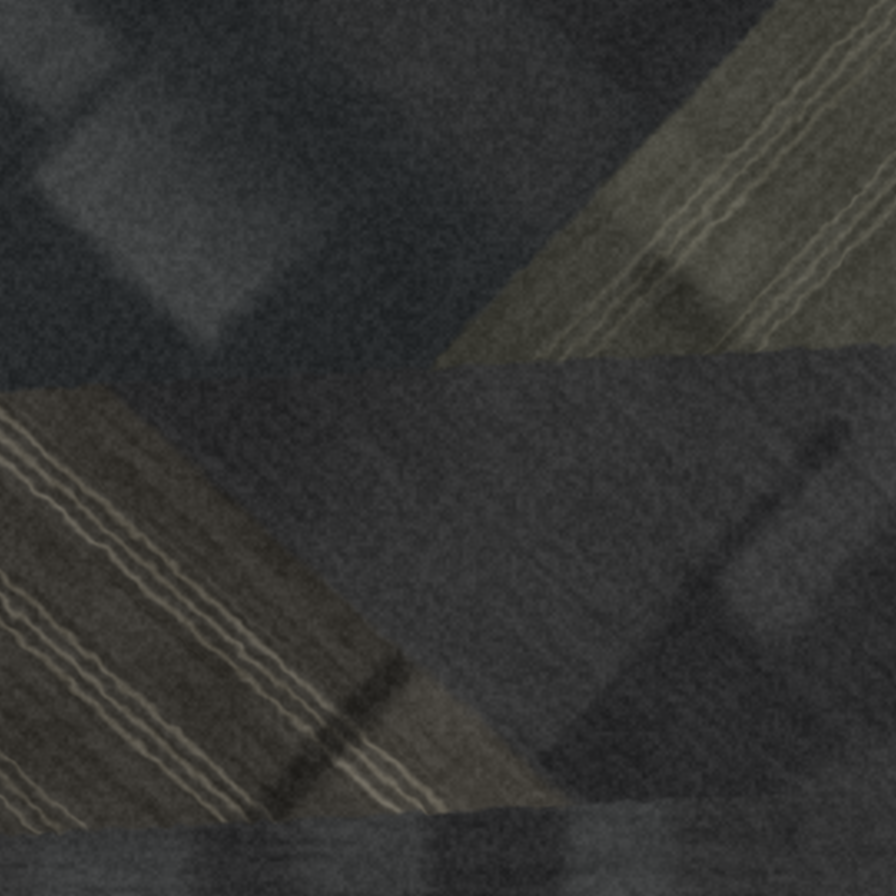
Reproduce this texture procedurally as a three.js fragment shader.

```glsl
// Dark woven carpet: three bands of slanted panels, some with pale pinstripes.
// Each band has its own rotated frame (along, across) where soft boxes tint
// the panels; streaks follow the weave and blotchy grain covers everything.

varying vec2 vUv;

const vec2 UPPER_DIR = vec2(0.690, 0.724);
const vec2 MIDDLE_DIR = vec2(0.745, -0.667);
const float UPPER_SEAM = 0.564;
const float LOWER_SEAM = 0.068;
const float SEAM_SLOPE = 0.052;
const float SEAM_SOFT = 0.004;
const float EDGE_WOBBLE = 0.007;
const float GRAIN_AMOUNT = 0.085;
const float STREAK_AMOUNT = 0.045;
const float STRIPE_SPACING = 0.019;
const vec3 COOL_DARK = vec3(0.152, 0.163, 0.170);
const vec3 COOL_LIGHT = vec3(0.252, 0.260, 0.262);
const vec3 NEUTRAL = vec3(0.204, 0.205, 0.206);
const vec3 CHARCOAL = vec3(0.155, 0.156, 0.160);
const vec3 OLIVE = vec3(0.270, 0.268, 0.236);
const vec3 BROWN = vec3(0.212, 0.203, 0.184);
const vec3 THREAD = vec3(0.145, 0.138, 0.118);

float hash(vec2 p) {
  vec3 q = fract(vec3(p.xyx) * 0.1031);
  q += dot(q, q.yzx + 33.33);
  return fract((q.x + q.y) * q.z);
}

float noise(vec2 p) {
  vec2 i = floor(p);
  vec2 f = fract(p);
  f = f * f * (3.0 - 2.0 * f);
  float low = mix(hash(i), hash(i + vec2(1.0, 0.0)), f.x);
  float high = mix(hash(i + vec2(0.0, 1.0)), hash(i + vec2(1.0)), f.x);
  return mix(low, high, f.y);
}

// Rotated frame: x runs along dir, y across it.
vec2 frame(vec2 p, vec2 dir, float side) {
  return vec2(dot(p, dir), side * dot(p, vec2(dir.y, -dir.x)));
}

// Soft-edged box from lo to hi.
float panel(vec2 q, vec2 lo, vec2 hi, float soft) {
  vec2 a = smoothstep(lo - soft, lo + soft, q);
  vec2 b = 1.0 - smoothstep(hi - soft, hi + soft, q);
  return a.x * a.y * b.x * b.y;
}

// A few parallel threads around one centre.
float stripes(float across, float centre, float halfWidth) {
  float d = across - centre;
  float wave = 0.5 + 0.5 * cos(6.2832 * d / STRIPE_SPACING);
  return wave * wave * (1.0 - smoothstep(halfWidth * 0.7, halfWidth, abs(d)));
}

// Fine yarn lines stretched along the frame.
float streak(vec2 q) {
  return noise(q * vec2(9.0, 115.0) + 40.0) - 0.5;
}

vec3 upperBand(vec2 p) {
  vec2 q = frame(p, UPPER_DIR, 1.0);
  vec3 col = COOL_DARK;
  // Cool panels on the left
  float fade = 1.0 - smoothstep(0.63, 0.87, q.x);
  col = mix(col, COOL_LIGHT, panel(q, vec2(0.60, -0.53), vec2(1.0, -0.255), 0.016) * fade);
  col = mix(col, COOL_LIGHT, 0.85 * panel(q, vec2(0.665, -0.80), vec2(0.78, -0.55), 0.025));
  col = mix(col, NEUTRAL, 0.75 * panel(q, vec2(0.94, -0.48), vec2(1.13, -0.06), 0.05));
  col = mix(col, CHARCOAL, 0.8 * panel(q, vec2(1.13, -0.30), vec2(1.6, -0.06), 0.012));
  // Olive panel with threads on the right
  float olive = smoothstep(-0.066, -0.054, q.y);
  float beyond = smoothstep(1.01, 1.035, q.x);
  vec3 cloth = OLIVE * mix(0.86, 0.98, beyond);
  cloth *= 1.0 + 0.12 * panel(q, vec2(1.04, -0.06), vec2(1.14, 0.13), 0.02);
  cloth *= 1.0 - 0.14 * panel(q, vec2(0.98, 0.03), vec2(1.03, 0.14), 0.012);
  float lines = stripes(q.y, 0.042, 0.034) + stripes(q.y, 0.172, 0.026);
  cloth += THREAD * 0.52 * lines * (0.7 + 0.3 * beyond);
  cloth += streak(q) * STREAK_AMOUNT;
  return mix(col + streak(q) * STREAK_AMOUNT * 0.3, cloth, olive);
}

vec3 middleBand(vec2 p) {
  vec2 q = frame(p, MIDDLE_DIR, -1.0);
  vec3 col = mix(CHARCOAL, NEUTRAL, smoothstep(-0.22, 0.14, q.x));
  // Neutral and charcoal panels on the right
  col = mix(col, CHARCOAL, 0.9 * panel(q, vec2(0.348, 0.51), vec2(0.58, 0.78), 0.012));
  col = mix(col, CHARCOAL, 0.85 * panel(q, vec2(0.335, 0.74), vec2(0.365, 1.02), 0.010));
  col = mix(col, CHARCOAL, 0.6 * panel(q, vec2(0.46, 0.74), vec2(0.62, 1.02), 0.03));
  col *= 1.0 + 0.10 * panel(q, vec2(0.36, 0.79), vec2(0.46, 1.20), 0.02);
  // Brown panel with threads on the left
  float brown = 1.0 - smoothstep(0.495, 0.511, q.y);
  vec3 cloth = BROWN * (1.0 + 0.24 * panel(q, vec2(0.19, 0.35), vec2(0.48, 0.51), 0.02));
  float lines = stripes(q.y, 0.384, 0.038) + stripes(q.y, 0.248, 0.032) + 0.8 * stripes(q.y, 0.10, 0.026);
  float strip = panel(q, vec2(0.142, 0.22), vec2(0.178, 0.50), 0.012);
  cloth += THREAD * lines * (1.0 - 0.45 * strip);
  cloth *= 1.0 - 0.32 * strip;
  cloth += streak(q) * STREAK_AMOUNT * 1.3;
  return mix(col + streak(q) * STREAK_AMOUNT * 0.75, cloth, brown);
}

vec3 lowerBand(vec2 p) {
  vec3 col = NEUTRAL * 0.96;
  col = mix(col, COOL_LIGHT, 0.55 * panel(p, vec2(0.04, -0.1), vec2(0.21, 0.07), 0.025));
  col = mix(col, CHARCOAL, 0.65 * panel(p, vec2(0.23, -0.1), vec2(0.32, 0.2), 0.025));
  col = mix(col, COOL_LIGHT, 0.4 * panel(p, vec2(0.34, -0.1), vec2(0.48, 0.2), 0.02));
  col = mix(col, CHARCOAL, 0.8 * panel(p, vec2(0.48, -0.1), vec2(0.63, 0.2), 0.015));
  col = mix(col, COOL_LIGHT, 0.6 * panel(p, vec2(0.63, -0.1), vec2(0.75, 0.2), 0.02));
  col = mix(col, CHARCOAL, 0.6 * panel(p, vec2(0.865, 0.035), vec2(0.90, 0.09), 0.012));
  return col + streak(p) * STREAK_AMOUNT * 0.7;
}

void main() {
  vec2 wobble = vec2(noise(vUv * 75.0), noise(vUv * 75.0 + 19.0)) - 0.5;
  vec2 p = vUv + wobble * EDGE_WOBBLE;
  // Bands meet at slightly rising seams
  float level = p.y - SEAM_SLOPE * p.x;
  vec3 col = mix(lowerBand(p), middleBand(p), smoothstep(-SEAM_SOFT, SEAM_SOFT, level - LOWER_SEAM));
  col = mix(col, upperBand(p), smoothstep(-SEAM_SOFT, SEAM_SOFT, level - UPPER_SEAM));
  // Woven grain and broad wear
  float grain = 0.6 * noise(vUv * 150.0) + 0.4 * noise(vUv * 270.0 + 7.0) - 0.5;
  float wear = noise(vUv * 13.0 + 3.0) - 0.5;
  col += grain * GRAIN_AMOUNT + wear * 0.018;
  gl_FragColor = vec4(col, 1.0);
}
```
